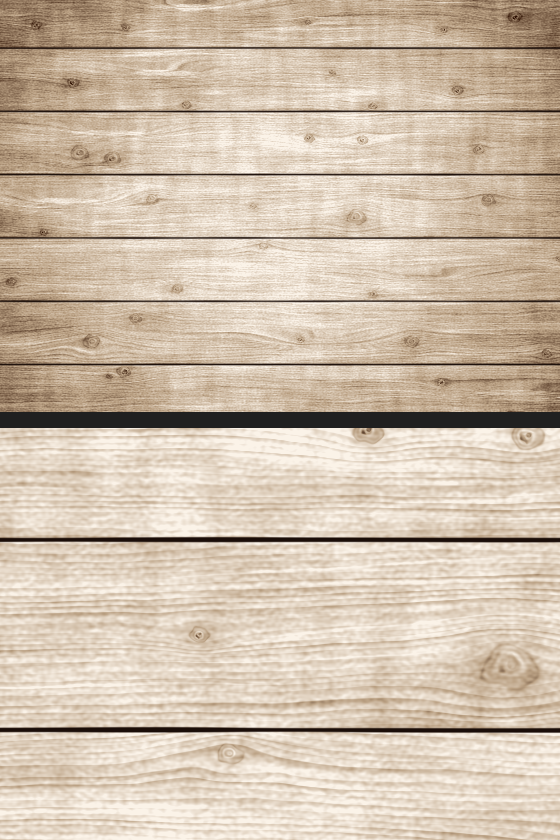
Top, the full canvas; bottom, a detail of the centre.
Give the GLSL for this texture, as a Shadertoy shader.

```glsl
// Pale, worn softwood planks lying across the canvas with dark gaps between them.
// Each plank has a growth-ring field, bent around scattered knots and long pale
// flames; ring, fibre, wear and vignette tones then pass through one colour ramp.

#define PLANK_PITCH 0.1536
#define FIRST_SEAM 0.1152
#define GAP_HALF 0.0019
#define KNOTS 5
#define RINGS 25.0
#define RING_DEPTH 0.25
#define FIBRE_DEPTH 0.15
#define GRAIN_DEPTH 0.26
#define WEAR_DEPTH 0.25
#define STREAK_DEPTH 0.20
#define BASE_TONE 0.99
#define VIGNETTE vec2(1.75, 1.25)

const vec3 GAP_COLOR  = vec3(0.10, 0.05, 0.03);
const vec3 DARK_WOOD  = vec3(0.37, 0.26, 0.18);
const vec3 MID_WOOD   = vec3(0.73, 0.63, 0.515);
const vec3 CREAM_WOOD = vec3(0.95, 0.91, 0.86);

vec2 hash2(vec2 p) {
    p = vec2(dot(p, vec2(127.1, 311.7)), dot(p, vec2(269.5, 183.3)));
    return fract(sin(p) * 43758.5);
}

float corner(vec2 cell, vec2 offset, vec2 f) {
    return dot(hash2(cell + offset) * 2.0 - 1.0, f - offset);
}

// Gradient noise, roughly -0.7 to 0.7
float noise(vec2 p) {
    vec2 i = floor(p), f = fract(p);
    vec2 s = f * f * f * (f * (f * 6.0 - 15.0) + 10.0);
    float low  = mix(corner(i, vec2(0, 0), f), corner(i, vec2(1, 0), f), s.x);
    float high = mix(corner(i, vec2(0, 1), f), corner(i, vec2(1, 1), f), s.x);
    return mix(low, high, s.y);
}

float bell(vec2 p) { return exp(-dot(p, p)); }

// Thin line along the zero contour of a noise
float streak(vec2 p, float width) { return 1.0 - smoothstep(0.0, width, abs(noise(p))); }

vec3 woodRamp(float tone) {
    vec3 shade = mix(DARK_WOOD, MID_WOOD, clamp(tone * 2.0, -0.6, 1.0));
    return mix(shade, CREAM_WOOD, clamp(tone * 2.0 - 1.0, 0.0, 1.15));
}

// Bends the ring field around the knots; adds their tone, and their cover in z
vec3 addKnots(vec2 q, float row, float aspect) {
    vec3 result = vec3(0.0);
    for (int k = 0; k < KNOTS; k++) {
        vec2 id = vec2(row + 11.0, float(k) + 3.0);
        vec2 place = hash2(id), kind = hash2(id + 37.0);
        float radius = mix(0.007, 0.023, kind.x * kind.x);
        vec2 center = vec2((float(k) + place.x) / float(KNOTS) * aspect,
                           (place.y - 0.5) * PLANK_PITCH * 0.85);
        vec2 d = (q - center) / radius;
        result.x -= d.y * radius * 0.8 * bell(d / vec2(2.8, 1.8));
        result.x += (kind.y - 0.5) * radius * 3.0 * bell(d / vec2(7.0, 2.2));

        float r = length(d * vec2(0.9, 1.1)) + 0.45 * noise(d * 1.1 + id * 5.0);
        float cover = 1.0 - smoothstep(0.85, 1.05, r);
        float rim = exp(-pow((r - 0.88) / 0.14, 2.0));
        float pith = 1.0 - smoothstep(0.1, 0.4, r + 0.5 * noise(d * 3.0));
        result.y += cover * (0.10 * sin(r * 17.0) - 0.06) - 0.25 * rim
                  - 0.55 * pith * kind.y
                  - 0.22 * bell(d / vec2(2.4, 1.7)) * (0.7 + noise(d * vec2(0.8, 2.0)));
        result.z = max(result.z, cover);
    }
    return result;
}

void mainImage(out vec4 fragColor, in vec2 fragCoord) {
    vec2 p = fragCoord / iResolution.y;
    float aspect = iResolution.x / iResolution.y;
    float pixel = 1.0 / iResolution.y;

    // Plank layout: q is centred on the height of its plank
    float level = (p.y - FIRST_SEAM) / PLANK_PITCH;
    float seam = floor(level + 0.5), row = floor(level);
    vec2 q = vec2(p.x, (level - row - 0.5) * PLANK_PITCH);
    vec2 seed = vec2(row * 17.3, row * 9.7);
    vec2 plank = hash2(vec2(row + 5.0, 2.0));

    // Ring field with slow waves, knots and one long flame
    float field = q.y + 0.022 * noise(vec2(q.x * 2.2, q.y * 7.0) + seed)
                + 0.005 * noise(vec2(q.x * 9.0, q.y * 26.0) + seed)
                + 0.001 * noise(vec2(q.x * 40.0, q.y * 60.0) + seed);
    vec3 knots = addKnots(q, row, aspect);
    vec2 flame = q - vec2(plank.x * aspect, (plank.y - 0.5) * 0.06);
    field += knots.x + 0.030 * bell(flame / vec2(0.17, 0.024));

    // Growth rings: slow darkening, then a crisp fall
    float u = field / PLANK_PITCH * RINGS + 1.8 * noise(vec2(q.x * 0.8, field * 45.0) + seed);
    float f = fract(u);
    float fall = clamp(fwidth(u) * 1.2, 0.15, 0.5);
    float late = smoothstep(0.15, 0.9, f) * (1.0 - smoothstep(1.0 - fall, 1.0, f));
    float strength = 0.3 + 0.9 * hash2(vec2(floor(u), row)).x;
    strength *= 1.0 + 1.2 * noise(vec2(q.x * 6.0, floor(u) * 3.7) + seed);
    float clearWood = 1.0 - 0.8 * knots.z;
    float tone = BASE_TONE - RING_DEPTH * late * strength * clearWood;

    // Sparse pale and dark streaks that follow the rings
    float pale = streak(vec2(q.x * 1.5, field * 42.0) + seed, 0.07);
    float dark = streak(vec2(q.x * 2.5, field * 60.0) + seed + 31.0, 0.06);
    float broken = smoothstep(-0.25, 0.25, noise(vec2(q.x * 4.0, field * 25.0) + seed));
    tone += STREAK_DEPTH * clearWood * (pale * broken - 0.4 * dark * (1.0 - broken));

    // Fibres and fine grain
    tone += FIBRE_DEPTH * noise(vec2(q.x * 11.0, field * 130.0) + seed);
    tone += FIBRE_DEPTH * noise(vec2(q.x * 60.0, field * 210.0) + seed);
    tone += GRAIN_DEPTH * noise(vec2(q.x * 190.0, q.y * 310.0) + seed);

    // Worn patches, upright saw ripple and plank-to-plank tone
    tone += WEAR_DEPTH * noise(vec2(q.x * 3.0, q.y * 12.0) + seed);
    tone += WEAR_DEPTH * 0.7 * noise(vec2(q.x * 9.0, q.y * 30.0) + seed);
    tone += WEAR_DEPTH * (0.3 + 0.5 * plank.y) * noise(vec2(q.x * 38.0, q.y * 8.0) + seed);
    tone += 0.10 * (plank.x - 0.5) + knots.y;

    // Pale heart of the flame, in some planks only
    float lens = pow(flame.x / 0.10, 2.0) + abs(flame.y) / 0.008
               + 0.9 * noise(flame * vec2(30.0, 90.0) + seed);
    tone += 0.18 * step(0.35, plank.y) * (1.0 - smoothstep(0.75, 1.0, lens));

    // Plank edges: bright upper arris, shaded lower one
    float topEdge = PLANK_PITCH * 0.5 - q.y, lowEdge = PLANK_PITCH * 0.5 + q.y;
    tone += 0.14 * exp(-topEdge / 0.004) - 0.20 * exp(-lowEdge / 0.004);

    vec2 c = fragCoord / iResolution.xy - 0.5;
    tone -= dot(c * c, VIGNETTE);
    vec3 color = woodRamp(tone);

    // Dark gaps of slightly uneven width
    float gapHalf = GAP_HALF * (1.0 + 0.5 * noise(vec2(p.x * 7.0, seam * 5.3)));
    float offset = (level - seam) * PLANK_PITCH + 0.0012 * noise(vec2(p.x * 3.0, seam * 8.1));
    float gap = 1.0 - smoothstep(gapHalf - pixel, gapHalf + pixel, abs(offset));
    fragColor = vec4(mix(color, GAP_COLOR, gap), 1.0);
}
```
